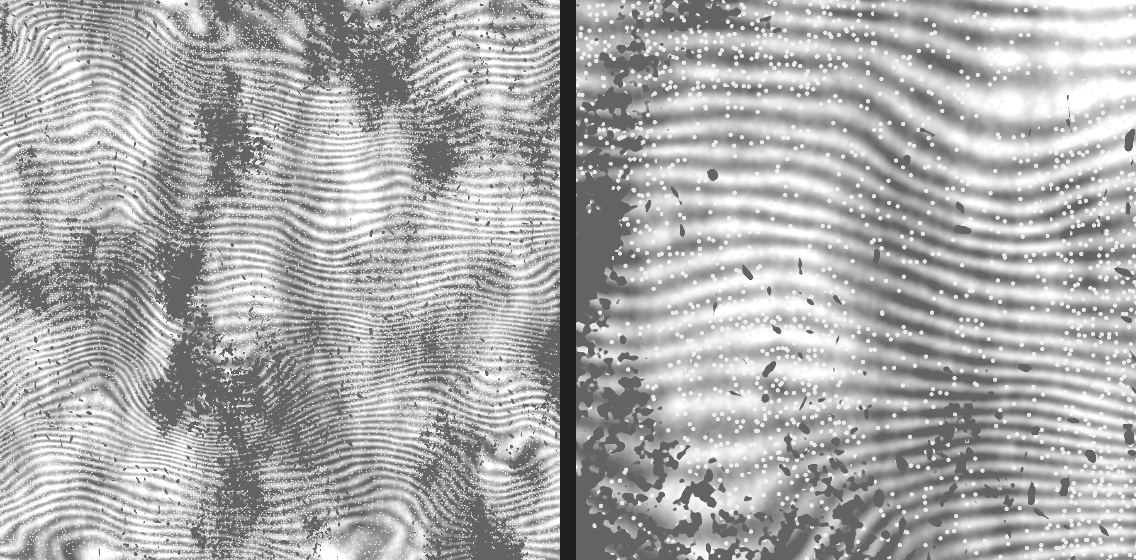
Left: the whole. Right: its middle third, enlarged.
Reproduce this texture procedurally as a WebGL 2 fragment shader.

```glsl
#version 300 es
precision highp float;
// Weathered grey surface: fine wavy contour lines bent by smooth noise,
// clouded tone, peppery dark stains, scattered dark flecks and pale dots.
// The lines are a sine of warped height; the marks are thresholded noise and jittered cells.

uniform vec2 u_resolution;
out vec4 outColor;

// Tones
const float DARK = 0.39;
const float BASE = 0.705;
const float PALE = 0.96;
// Contour lines
const float LINE_COUNT = 66.0;
const float LINE_CONTRAST = 0.175;
const float WARP_AMOUNT = 0.17;
const vec2 WARP_SCALE = vec2(4.0, 5.3);
// Clouds and stains
const vec2 CLOUD_SCALE = vec2(17.0, 8.0);
const float CLOUD_CONTRAST = 0.8;
const vec2 STAIN_SCALE = vec2(8.5, 5.2);
const float STAIN_LEVEL = 0.672;
const float STAIN_SHADE = 0.17;
const float GRAIN_SCALE = 190.0;
const float GRAIN_RAGGED = 0.32;
const float GRAIN_TONE = 0.13;
// Scattered marks
const float FLECK_CELLS = 52.0;
const float DOT_CELLS = 230.0;
const float DOT_RADIUS = 0.30;

const float TAU = 6.2831853;
const mat2 TURN = mat2(0.8, 0.6, -0.6, 0.8);

float hash(vec2 p) {
    return fract(sin(dot(p, vec2(127.1, 311.7))) * 43758.5453);
}

vec2 hash2(vec2 p) {
    return vec2(hash(p), hash(p + 57.3));
}

float noise(vec2 p) {
    vec2 i = floor(p);
    vec2 f = p - i;
    f = f * f * f * (f * (f * 6.0 - 15.0) + 10.0);
    float low = mix(hash(i), hash(i + vec2(1, 0)), f.x);
    float high = mix(hash(i + vec2(0, 1)), hash(i + vec2(1, 1)), f.x);
    return mix(low, high, f.y);
}

// Octaves are turned so that the lattice does not show
float fbm(vec2 p) {
    float sum = 0.0, weight = 1.0, total = 0.0;
    for (int i = 0; i < 5; i++) {
        sum += weight * noise(p);
        total += weight;
        weight *= 0.58;
        p = TURN * p * 2.03 + 17.7;
    }
    return sum / total;
}

// Wavy lines in -1..1, faded where they are too dense to resolve
float contourLines(vec2 p) {
    vec2 q = p * WARP_SCALE;
    float warp = noise(q + 3.4) + 0.3 * noise(TURN * q * 2.1 + 21.0) + 0.03 * noise(q * 7.0);
    float phase = LINE_COUNT * (p.y + WARP_AMOUNT * warp);
    float fade = 1.0 - smoothstep(0.3, 0.8, fwidth(phase));
    return fade * sin(TAU * phase);
}

// Small angular chips and scratches, gathered in loose clusters
float flecks(vec2 p, float pixel) {
    vec2 q = p * FLECK_CELLS;
    vec2 cell = floor(q);
    float edge = pixel * FLECK_CELLS * 0.5;
    float cover = 0.0;
    float rough = 0.16 * (noise(TURN * q * 4.0) - 0.5);
    for (int y = -1; y <= 1; y++) {
        for (int x = -1; x <= 1; x++) {
            vec2 id = cell + vec2(x, y);
            float chance = 0.85 * smoothstep(0.3, 0.85, noise(id * 0.17 + 8.0));
            float present = step(hash(id + 4.1), chance);
            vec2 d = q - id - 0.2 - 0.6 * hash2(id);
            float angle = 0.9 + 2.2 * hash(id + 9.7);
            float c = cos(angle), s = sin(angle);
            d = vec2(c * d.x + s * d.y, c * d.y - s * d.x);
            vec2 size = hash2(id + 31.0);
            size = vec2(0.12 + 0.26 * size.x, 0.03 + 0.13 * size.y * size.y);
            vec2 away = abs(d) - size;
            float dist = max(away.x + 0.5 * abs(d.y), away.y + 0.2 * abs(d.x)) + rough;
            cover = max(cover, present * (1.0 - smoothstep(-edge, edge, dist)));
        }
    }
    return cover;
}

// Tiny pale dots, one jittered dot at most in each cell
float paleDots(vec2 p, float chance, float pixel) {
    vec2 q = p * DOT_CELLS;
    vec2 id = floor(q);
    vec2 center = mix(vec2(DOT_RADIUS), vec2(1.0 - DOT_RADIUS), hash2(id + 2.6));
    float edge = pixel * DOT_CELLS * 0.4;
    float dist = length(q - id - center) - DOT_RADIUS;
    return step(hash(id + 70.0), chance) * (1.0 - smoothstep(-edge, edge, dist));
}

void main() {
    float pixel = 1.0 / min(u_resolution.x, u_resolution.y);
    vec2 p = gl_FragCoord.xy * pixel;

    // Lines of uneven strength over a clouded, grainy ground
    vec2 g = TURN * p * GRAIN_SCALE;
    float grain = 0.6 * noise(g) + 0.4 * noise(TURN * g * 1.9 + 6.0) - 0.5;
    float strength = LINE_CONTRAST * (0.6 + 0.8 * noise(p * 24.0 + 33.0));
    float tone = BASE + strength * contourLines(p) + GRAIN_TONE * grain;
    tone += CLOUD_CONTRAST * (fbm(p * CLOUD_SCALE + 5.0) - 0.5);

    // Soft shade around the stains, then dots, then their peppery cores
    float stain = fbm(p * STAIN_SCALE + 12.3);
    tone -= STAIN_SHADE * smoothstep(0.48, 0.72, stain);
    float chance = 0.10 + 0.22 * smoothstep(0.35, 0.7, noise(p * 9.0 + 40.0));
    float dots = max(paleDots(p, chance, pixel), paleDots(TURN * p + 3.0, chance, pixel));
    tone = mix(tone, PALE, 0.9 * dots);
    float core = smoothstep(-0.015, 0.015, stain + GRAIN_RAGGED * grain - STAIN_LEVEL);
    tone = mix(tone, DARK, max(core, flecks(p, pixel)));

    outColor = vec4(vec3(clamp(tone, DARK, 1.0)), 1.0);
}
```
